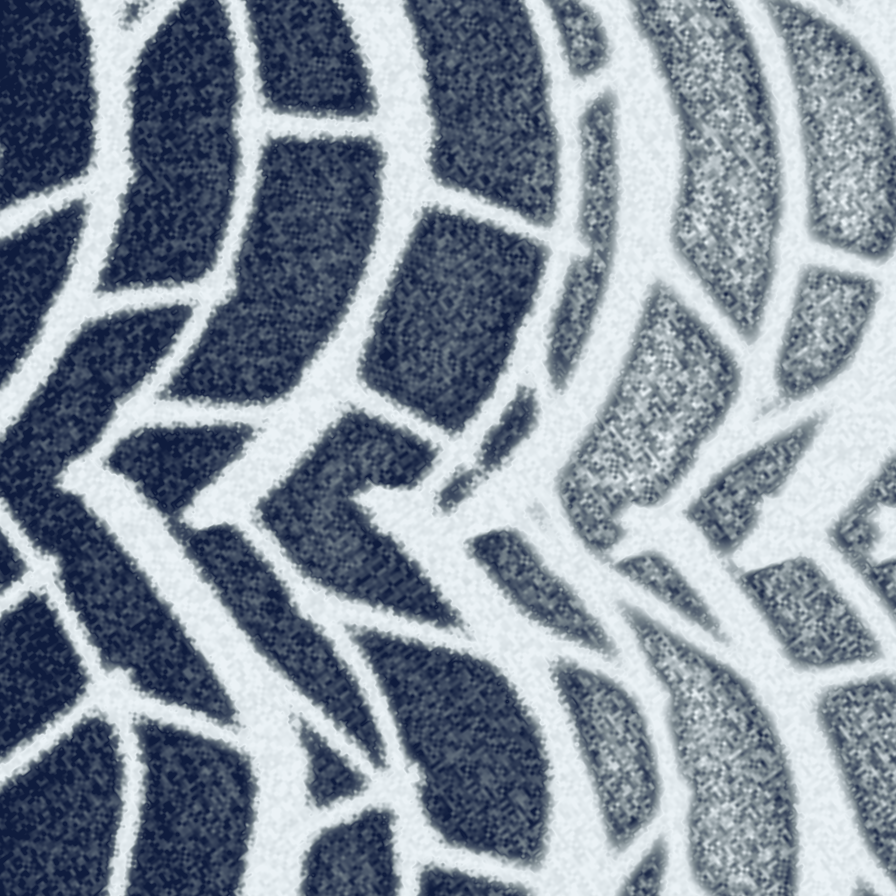
Reproduce this pattern procedurally as a Shadertoy shader.

```glsl
#define SPACING 0.15      // distance between neighbouring arcs
#define ROW_HEIGHT 0.75   // height of one row of scallops
#define BEND 1.3          // curvature of the arcs
#define THIN 0.0125       // half width of slender arcs
#define SWELL 0.026       // extra half width of the trunks
#define LINK 0.0115       // half width of the cross links
#define FILLET 0.022      // rounding where strokes meet
#define SOFT 0.0075       // blur of the stroke edges
#define GRAIN 235.0       // grains across the canvas

const vec3 NAVY = vec3(0.06, 0.11, 0.24);
const vec3 SLATE = vec3(0.49, 0.54, 0.565);
const vec3 CHALK = vec3(0.92, 0.95, 0.965);

float hash(vec2 p) {
    return fract(sin(dot(p, vec2(127.1, 311.7))) * 43758.5453);
}

float noise(vec2 p) {
    vec2 i = floor(p), f = fract(p);
    f = f * f * (3.0 - 2.0 * f);
    return mix(mix(hash(i), hash(i + vec2(1, 0)), f.x),
               mix(hash(i + vec2(0, 1)), hash(i + vec2(1, 1)), f.x), f.y);
}

float smoothMin(float a, float b) {
    float h = max(FILLET - abs(a - b), 0.0) / FILLET;
    return min(a, b) - h * h * FILLET * 0.25;
}

// Height at which the arc of a cell bulges furthest to the right
float peakY(vec2 cell) {
    return 0.2 + cell.y * ROW_HEIGHT + 0.06 * (hash(cell + 5.3) - 0.5)
         + 0.08 * (cell.x * SPACING - 0.6);
}

float arcX(vec2 cell, float y) {
    float dy = y - peakY(cell);
    float jitter = 0.05 * hash(vec2(cell.x, 3.7)) + 0.04 * hash(cell + 9.1) - 0.045;
    return SPACING * cell.x + jitter - BEND * dy * dy;
}

// Arc that swells along its length and ends in a thorn
float arcDistance(vec2 p, vec2 cell) {
    float dy = p.y - peakY(cell);
    float slope = 2.0 * BEND * dy;
    float trunk = mod(cell.x + cell.y, 2.0);
    float width = THIN + trunk * SWELL * noise(vec2(p.y * 6.0, cell.x * 7.3));
    float pastEnd = max(abs(dy) - 0.53 * ROW_HEIGHT, 0.0);
    return abs(p.x - arcX(cell, p.y)) * inversesqrt(1.0 + slope * slope)
         - width * mix(0.85, 1.25, p.x) + 1.5 * pastEnd;
}

// Tapered stroke from one arc across to the next
float linkDistance(vec2 p, vec2 cell, float k) {
    vec2 seed = cell + 17.0 * (k + 1.0);
    float y0 = peakY(cell) + ((k + hash(seed)) / 3.0 - 0.5) * 0.72;
    float y1 = y0 + mix(-0.13, 0.19, hash(seed + 2.9));
    vec2 a = vec2(arcX(cell, y0), y0);
    vec2 b = vec2(arcX(cell + vec2(1, 0), y1), y1);
    vec2 ab = (b - a) * 1.12;
    float t = clamp(dot(p - a, ab) / dot(ab, ab), 0.0, 1.0);
    return length(p - a - ab * t) - LINK * mix(1.35, 0.75, t);
}

float network(vec2 p) {
    float d = 1.0;
    for (float row = 0.0; row < 2.0; row++) {
        for (float col = -1.0; col < 9.0; col++) {
            vec2 cell = vec2(col, row);
            d = smoothMin(d, arcDistance(p, cell));
            for (float k = 0.0; k < 3.0; k++)
                d = smoothMin(d, linkDistance(p, cell, k));
        }
    }
    return d;
}

// Dyed cloth: dark at the left, pale at the right, with curved folds
float clothTone(vec2 p, float pale) {
    float dy = mod(p.y + 0.175, ROW_HEIGHT) - 0.375;
    float folds = noise(vec2((p.x + BEND * dy * dy) * 22.0, p.y * 4.0)) - 0.5;
    float streaks = noise(vec2(p.x * 16.0, p.y * 2.5)) - 0.5;
    float base = 0.09 + 0.14 * smoothstep(0.05, 0.5, p.x) + 0.37 * pale;
    return base + folds * mix(0.08, 0.3, pale) + streaks * 0.13;
}

void mainImage(out vec4 fragColor, in vec2 fragCoord) {
    vec2 p = fragCoord / iResolution.y;
    p.y = 1.0 - p.y;

    // Woven grain, turned off the axes
    vec2 weave = mat2(0.8, 0.6, -0.6, 0.8) * p * GRAIN;
    float grain = noise(weave) - 0.5 + 0.35 * (noise(weave * 0.5 + 40.0) - 0.5);

    // Hand-drawn wobble of the strokes
    vec2 wobble = vec2(noise(p * 6.0), noise(p * 6.0 + 31.0)) - 0.5;
    float d = network(p + 0.025 * wobble);

    float pale = smoothstep(0.55, 0.68, p.x + 0.14 * (noise(p * 5.0 + 8.0) - 0.5));
    float rim = mix(0.62, 1.0, smoothstep(0.004, 0.035, d));
    float cloth = clothTone(p, pale) * rim + grain * mix(0.38, 0.62, pale);
    float chalk = 0.97 + grain * 0.12;

    // Strokes with speckled, blurred borders
    float stroke = smoothstep(SOFT, -SOFT, d + grain * 0.011);
    float tone = clamp(mix(max(cloth, 0.0), chalk, stroke), 0.0, 1.0);

    vec3 color = mix(NAVY, SLATE, min(tone * 2.0, 1.0));
    color = mix(color, CHALK, max(tone * 2.0 - 1.0, 0.0));
    fragColor = vec4(color, 1.0);
}
```
